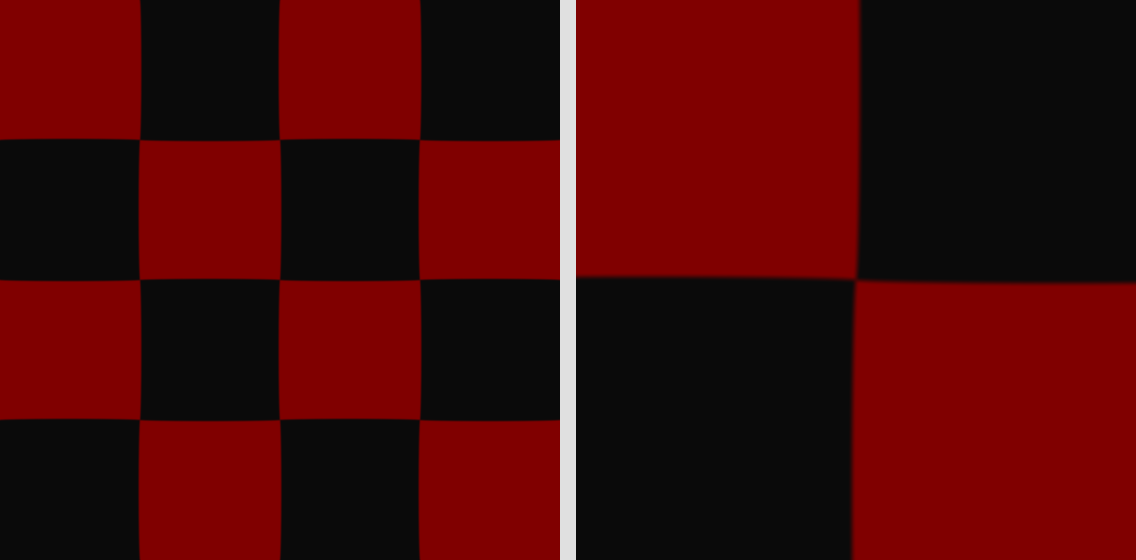
Left: the whole. Right: its middle third, enlarged.
Write a three.js fragment shader that draws this pattern.

```glsl
// Four by four checkerboard in dark red and near black with gently bowed edges.
varying vec2 vUv;

const float PI = 3.14159265;
const float CELLS = 4.0;
const float EDGE_SOFTNESS = 0.010;      // half width of an edge, in cells
const vec2 BOW = vec2(0.0095, -0.008);  // bow of upright and level edges, in cells
const vec3 RED = vec3(0.5, 0.0, 0.0);
const vec3 BLACK = vec3(0.04);

// Alternating wave, one arch per cell, with full shoulders.
float archWave(float t) {
  float s = sin(PI * t);
  return s / sqrt(abs(s) + 0.02);
}

// Soft alternating sign along one axis; edges bow along the other axis.
float softStripe(float along, float across, float bow, float softness) {
  float line = clamp(floor(along + 0.5), 1.0, CELLS - 1.0);
  float parity = 1.0 - 2.0 * mod(line, 2.0);
  float d = along - line - bow * parity * archWave(across);
  return parity * (2.0 * smoothstep(-softness, softness, d) - 1.0);
}

// Checker coverage: 0 on red cells, 1 on black cells.
float checker(vec2 p, vec2 bow, float softness) {
  float columns = softStripe(p.x, p.y, bow.x, softness);
  float rows = softStripe(p.y, p.x, bow.y, softness);
  return 0.5 + 0.5 * columns * rows;
}

void main() {
  float coverage = checker(vUv * CELLS, BOW, EDGE_SOFTNESS);
  gl_FragColor = vec4(mix(RED, BLACK, coverage), 1.0);
}
```
